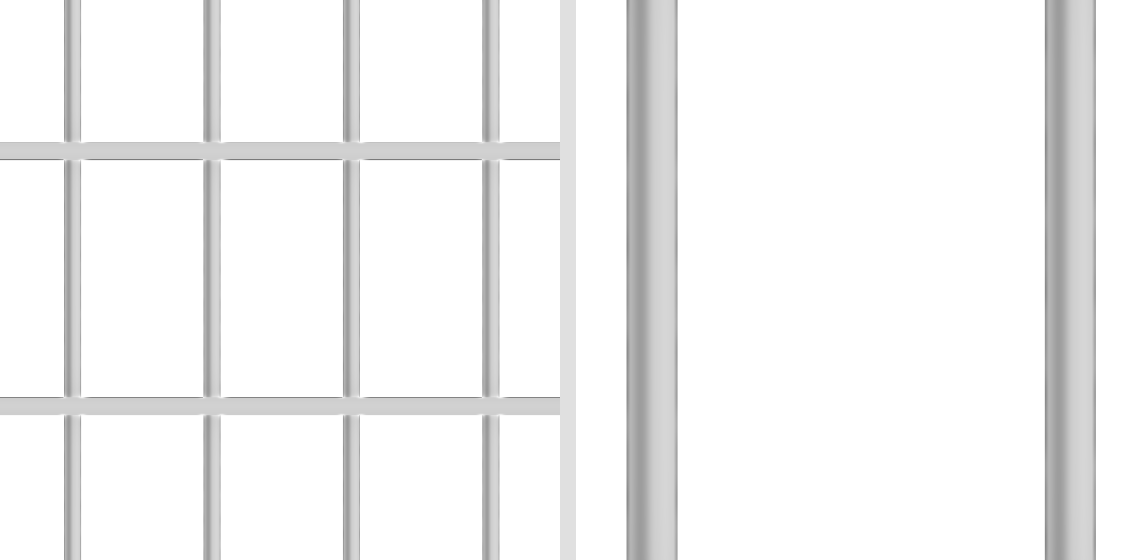
Left, the full canvas; right, a detail of the centre.
A WebGL 1 fragment shader for this pattern:

```glsl
precision highp float;
// Grey metal grille on white: four upright round bars and two flat crossbars.
// Uprights repeat with fract and the crossbars mirror about the middle; each is
// shaded by its cross-section, with thin dark rims and highlights at the joints.

uniform vec2 u_resolution;

// Antialiased coverage of a signed distance, negative inside.
float coverage(float distanceToEdge, float pixel) {
  return clamp(0.5 - distanceToEdge / pixel, 0.0, 1.0);
}

// Soft bump of the given centre and width.
float bump(float x, float centre, float width) {
  float t = (x - centre) / width;
  return exp(-t * t);
}

// Grey across an upright, from t = 0 at its left side to t = 1 at its right.
float uprightShade(float t, float y, float bar) {
  float shade = mix(0.74, 0.815, smoothstep(0.35, 0.58, t));
  shade -= 0.125 * bump(t, 0.27, 0.15);
  shade += 0.025 * bump(t, 0.76, 0.12);

  // Layered sines make the rims slightly uneven along each bar.
  float wear = 0.6 * sin(y * 83.0 + bar * 2.1) + 0.4 * sin(y * 211.0 + bar * 5.3);
  shade -= (0.17 + 0.04 * wear) * (1.0 - smoothstep(0.0, 0.09, t));
  shade -= (0.20 + 0.04 * wear) * smoothstep(0.91, 1.0, t);
  return shade;
}

void main() {
  vec2 uv = gl_FragCoord.xy / u_resolution;
  vec2 pixel = 1.0 / u_resolution;

  // Local coordinates: x from the nearest upright, y outward from a crossbar.
  float column = (uv.x - 0.1296) / 0.249 + 0.5;
  float x = (fract(column) - 0.5) * 0.249;
  float y = abs(uv.y - 0.5024) - 0.2277;
  float uprightEdge = abs(x) - 0.0152;
  float crossEdge = abs(y) - 0.0160;

  // Uprights, with pale caps and lit corners where they meet a crossbar.
  float t = clamp(x / 0.0304 + 0.5, 0.0, 1.0);
  float upright = uprightShade(t, uv.y, floor(column));
  float jointGap = max(crossEdge, 0.0);
  upright -= 0.035 * exp(-jointGap / 0.025);
  float cap = 0.10 + 0.16 * smoothstep(0.25, 0.5, abs(t - 0.5));
  upright += cap * exp(-jointGap / 0.0035);
  float shade = mix(1.0, upright, coverage(uprightEdge, pixel.x));

  // Crossbars are almost flat, a little paler along their centre line.
  float cross = 0.805 + 0.015 * bump(y, 0.0, 0.009);

  // Dark inner rims fade out at the joints, more slowly on the right side.
  float fade = smoothstep(0.0152, 0.036, x) + smoothstep(0.0150, 0.0175, -x);
  float innerRim = 1.0 - smoothstep(0.0005, 0.0024, y + 0.0160);
  cross -= 0.42 * innerRim * fade;

  // The upper crossbar also carries a faint rim on its outer side.
  float outerRim = smoothstep(0.0142, 0.0160, y) * step(0.5, uv.y);
  cross -= 0.13 * outerRim * fade;

  // Small glints sit on the crossbar sides next to each upright.
  float glint = bump(abs(x), 0.0175, 0.006) * bump(abs(y), 0.0160, 0.0022);
  cross += 0.16 * glint;

  shade = mix(shade, cross, coverage(crossEdge, pixel.y));
  gl_FragColor = vec4(vec3(clamp(shade, 0.0, 1.0)), 1.0);
}
```
